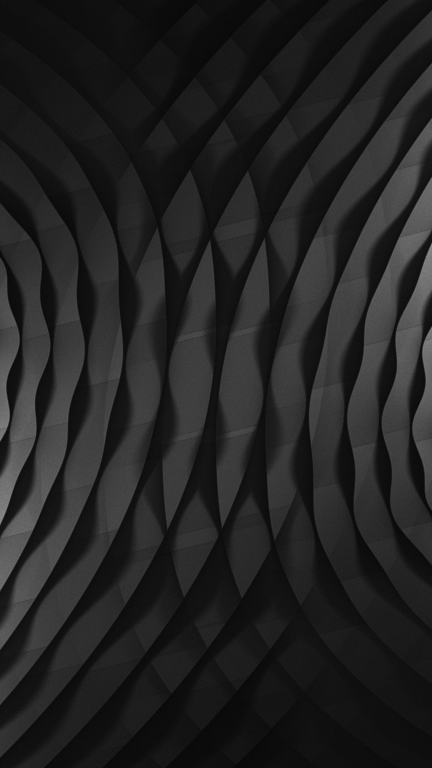
Give the GLSL for this background, as a WebGL 2 fragment shader.

```glsl
#version 300 es
precision highp float;

uniform vec2 u_resolution;
out vec4 outColor;

const float TAU = 6.2831853;
const float HEIGHT = 1.7778;   // canvas height in widths
const float APEX_Y = 0.752;
const int STRIPS = 14;

float hash(vec2 p) {
    p = fract(p * vec2(0.1031, 0.1137));
    p += dot(p, p.yx + 33.33);
    return fract((p.x + p.y) * p.x * 43.7);
}

// Wave along strip k: 1 where the paper lifts, -1 where it touches
float liftWave(float k, float y) {
    float period = 0.16 + 0.03 * min(k, 6.0);
    return cos(TAU * (y - 0.694) / period);
}

// Horizontal place of the bowed strip edge k at height y (downwards)
float edgeX(float k, float y) {
    float apex = 0.0556 * k + 0.00532 * k * k - 0.0255;
    float d = abs(y - APEX_Y);
    float above = 3.02 / max(k, 0.7) * (0.4 + 1.44 * d);
    float bend = y < APEX_Y ? above : 0.497;
    float wobble = 0.011 * (1.0 - smoothstep(2.0, 6.0, k));
    wobble *= 1.0 - smoothstep(0.2, 0.5, d);
    return apex - bend * d * d - wobble * liftWave(k, y);
}

// Signed distance to edge k, positive on its right
float edgeDistance(float k, vec2 p) {
    float slope = (edgeX(k, p.y + 0.004) - edgeX(k, p.y - 0.004)) / 0.008;
    return (p.x - edgeX(k, p.y)) * inversesqrt(1.0 + slope * slope);
}

// Folded paper facets with thin seams
float facets(vec2 p, float k, float pixel) {
    float along = (p.y + 0.25 * p.x) / 0.23 + hash(vec2(k, 7.0));
    float t = fract(along);
    float seam = 1.0 - smoothstep(0.0, 0.006 + pixel * 4.0, min(t, 1.0 - t));
    float ramp = mix(0.93, 1.07, t) + 0.1 * (hash(vec2(floor(along), k)) - 0.5);
    return ramp - 0.1 * seam;
}

// One family of overlapping strips: x = paper tone, y = light left by shadows
vec2 stripLight(vec2 p, float pixel) {
    vec2 light = vec2(1.0);
    float d = abs(p.y - APEX_Y);
    float upperFade = 1.0 - 0.65 * smoothstep(0.2, 0.5, APEX_Y - p.y);
    for (int i = STRIPS; i > 0; i--) {
        float k = float(i);
        float right = edgeDistance(k, p);
        float left = edgeDistance(k - 1.0, p);
        float gap = max(left - right, 0.01);

        // Lens shaped shadow under the neighbour, darkest at the contact
        float swell = 0.5 + 0.5 * liftWave(k - 1.0, p.y);
        float reach = gap * (0.1 + 0.5 * swell + 0.15 * smoothstep(0.2, 0.6, d));
        float lens = 1.0 - smoothstep(reach * 0.55, reach, left);
        float depth = 0.92 - 0.035 * min(k, 8.0);
        float contact = 0.6 * exp(-max(left, 0.0) / 0.014);
        float shade = 1.0 - upperFade * depth * lens;
        shade *= 1.0 - upperFade * contact;

        float tone = mix(0.86, 1.05, clamp(left / gap, 0.0, 1.0));
        tone *= facets(p, k, pixel);
        tone += 0.07 * smoothstep(-0.006, 0.0, right);
        float cover = 1.0 - smoothstep(-pixel, pixel, right);
        light = mix(light, vec2(tone, shade), cover);
    }
    return light;
}

// Broad glow, tilted towards two opposite corners
float glow(vec2 p) {
    float side = 2.0 * p.x - 1.0;
    float offset = (p.y - 0.5 * HEIGHT + 0.25 * side) / 0.57;
    float strength = 0.2 + 0.22 * side * side * side * side;
    return 0.03 + strength * exp(-offset * offset);
}

void main() {
    vec2 uv = gl_FragCoord.xy / u_resolution;
    vec2 p = vec2(uv.x, (1.0 - uv.y) * HEIGHT);
    vec2 turned = vec2(1.0, HEIGHT) - p;
    float pixel = 1.0 / u_resolution.x;

    // Each family fades out on the far side
    float leftWeight = 1.0 - 0.88 * smoothstep(0.58, 0.78, p.x);
    float rightWeight = 1.0 - 0.88 * smoothstep(0.58, 0.78, turned.x);
    vec2 leftLight = mix(vec2(1.0), stripLight(p, pixel), leftWeight);
    vec2 rightLight = mix(vec2(1.0), stripLight(turned, pixel), rightWeight);

    float paper = leftLight.x * rightLight.x;
    float shade = min(leftLight.y, rightLight.y);
    float tone = glow(p) * paper * shade + 0.03;
    float grain = hash(floor(p * 432.0)) - 0.5;
    tone += grain * (0.008 + 0.06 * tone);
    outColor = vec4(vec3(tone), 1.0);
}
```
